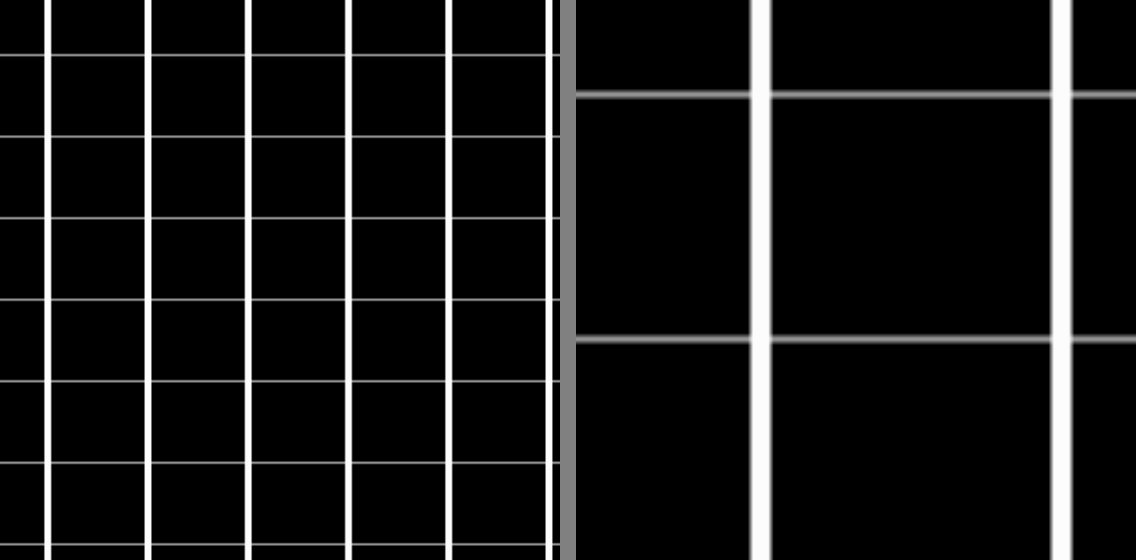
Left: the whole. Right: its middle third, enlarged.
This pattern is drawn by a Shadertoy shader. Its source:

```glsl
// A plain grid on black: bold white uprights crossed by thin grey rules.
// Each family of lines is a periodic distance to the nearest line centre,
// turned into coverage with a slightly soft edge and layered over the ground.

const vec2 SPACING = vec2(0.1790, 0.1456);      // distance between lines, in canvas units
const vec2 FIRST_LINE = vec2(0.0853, 0.0280);   // centre of the first upright and first rule
const vec2 HALF_WIDTH = vec2(0.0061, 0.0021);   // uprights, rules
const vec2 EDGE_SOFTNESS = vec2(0.0032, 0.0030);

const vec3 GROUND = vec3(0.0);
const vec3 RULE_COLOR = vec3(0.57);
const vec3 UPRIGHT_COLOR = vec3(0.99);

// Distance on each axis to the nearest line centre
vec2 lineDistance(vec2 p) {
    vec2 cell = (p - FIRST_LINE) / SPACING;
    return abs(fract(cell + 0.5) - 0.5) * SPACING;
}

void mainImage(out vec4 fragColor, in vec2 fragCoord) {
    vec2 p = fragCoord / iResolution.xy;

    // Coverage of both line families, never sharper than one pixel
    vec2 softness = max(EDGE_SOFTNESS, 1.0 / iResolution.xy);
    vec2 coverage = clamp((HALF_WIDTH - lineDistance(p)) / softness + 0.5, 0.0, 1.0);

    // Rules first, uprights on top
    vec3 color = mix(GROUND, RULE_COLOR, coverage.y);
    color = mix(color, UPRIGHT_COLOR, coverage.x);

    fragColor = vec4(color, 1.0);
}
```
